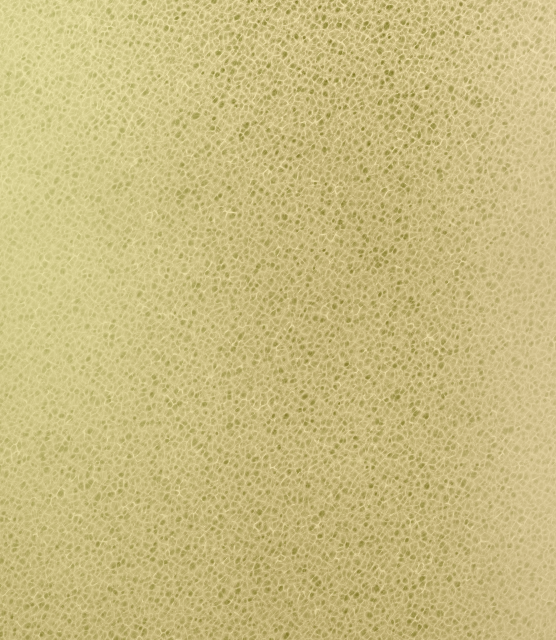
This texture is drawn by a Shadertoy shader. Its source:

```glsl
vec2 hash2(vec2 p) {
    return fract(sin(vec2(dot(p, vec2(127.1, 311.7)), dot(p, vec2(269.5, 183.3)))) * 43758.5453);
}

float noise(vec2 p) {
    vec2 i = floor(p), f = fract(p);
    f = f * f * (3.0 - 2.0 * f);
    return mix(mix(hash2(i).x, hash2(i + vec2(1, 0)).x, f.x),
               mix(hash2(i + vec2(0, 1)).x, hash2(i + vec2(1, 1)).x, f.x), f.y);
}

// Nearest and second nearest distance, then the id of the nearest cell
vec4 cells(vec2 p) {
    vec2 base = floor(p), id = base;
    float nearest = 8.0, second = 8.0;
    for (int y = -1; y <= 1; y++)
    for (int x = -1; x <= 1; x++) {
        vec2 cell = base + vec2(x, y);
        float d = length(cell + 0.1 + 0.8 * hash2(cell) - p);
        if (d < nearest) {
            second = nearest;
            nearest = d;
            id = cell;
        } else second = min(second, d);
    }
    return vec4(nearest, second, id);
}

// Dark pit in each cell, pale strand along its border
vec2 foam(vec2 p) {
    vec4 c = cells(p);
    vec2 rnd = hash2(c.zw + 37.0);
    float radius = mix(0.28, 0.62, rnd.x);
    float pit = (1.0 - smoothstep(radius * 0.3, radius, c.x)) * (0.2 + 0.8 * rnd.y * rnd.y);
    float strand = 1.0 - smoothstep(0.02, 0.32, c.y - c.x);
    return vec2(pit, strand);
}

void mainImage(out vec4 fragColor, in vec2 fragCoord) {
    vec2 uv = fragCoord / iResolution.xy;
    vec2 p = fragCoord / iResolution.y;

    // Pores lean up to the right and are slightly stretched
    vec2 along = normalize(vec2(0.55, 0.83));
    vec2 q = vec2(dot(p, vec2(along.y, -along.x)) * 1.3, dot(p, along));
    q += 0.005 * vec2(noise(p * 60.0), noise(p * 60.0 + 19.0));
    vec2 coarse = foam(q * 78.0);
    vec2 fine = foam(q * 125.0 + 41.0);

    // Soft light from both sides, stronger at the upper left
    float left = (1.0 - smoothstep(0.0, 0.6, uv.x)) * mix(0.35, 1.0, smoothstep(0.0, 0.6, uv.y));
    float right = smoothstep(0.72, 1.0, uv.x);
    float patches = noise(p * 7.0) * 0.6 + noise(p * 17.0) * 0.4 - 0.5;
    float tone = 0.53 + 0.4 * left + 0.26 * right + 0.1 * smoothstep(0.6, 1.0, uv.y)
               - 0.1 * (1.0 - smoothstep(0.0, 0.4, uv.y)) + 0.14 * patches;

    // Relief fades in the bright haze at the sides
    float relief = (1.0 - 0.55 * left) * (1.0 - 0.5 * right) * (0.9 + 0.3 * smoothstep(0.6, 1.0, uv.y));
    float pits = 0.85 * coarse.x + 0.4 * fine.x;
    float strands = 0.26 * coarse.y + 0.2 * fine.y;
    tone += relief * (strands - pits + 0.05);

    // Sparse glints on the strands
    float glint = smoothstep(0.72, 0.95, noise(q * 95.0 + 7.0)) * coarse.y;
    tone += 0.35 * glint * relief;

    vec3 olive = vec3(0.65, 0.58, 0.33);
    vec3 cream = vec3(0.86, 0.80, 0.58);
    vec3 color = mix(olive, cream, clamp(tone, -0.7, 1.3));
    color += vec3(-0.015, 0.012, -0.01) * left + vec3(0.005, 0.0, 0.025) * right;
    color += vec3(-0.02, 0.015, -0.03) * coarse.x * relief;
    fragColor = vec4(color, 1.0);
}
```
